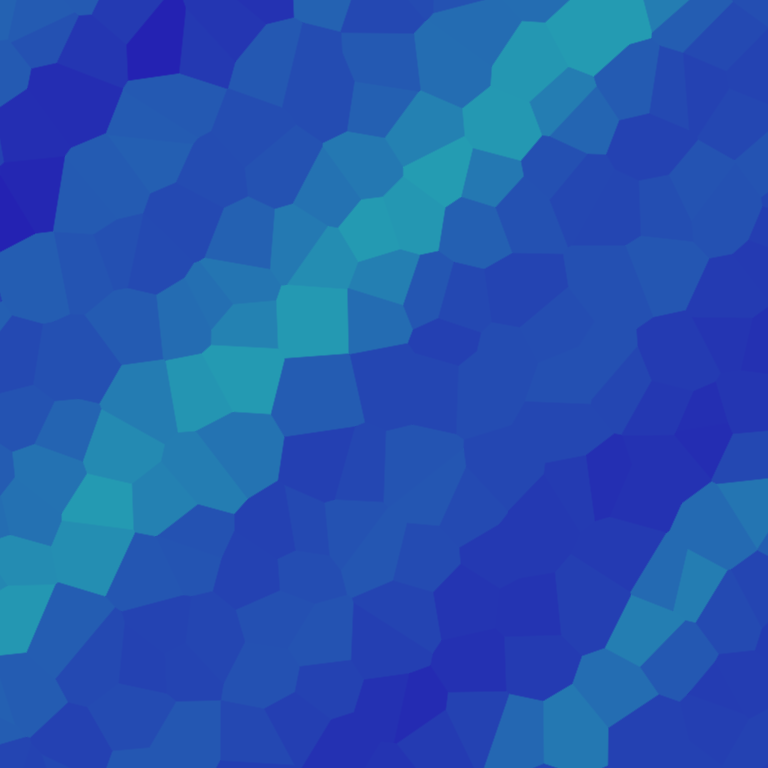
Reproduce this background procedurally as a three.js fragment shader.

```glsl
// Mosaic of flat cells coloured by soft diagonal bands of teal and deep blue.
varying vec2 vUv;

#define CELL_COUNT 13.5   // cells across the canvas
#define JITTER 0.98       // how far sites stray inside their grid squares
#define EDGE_WIDTH 0.0012 // softness of the cell edges, in canvas units
#define TINT_SPREAD 0.03  // random tint of each cell
#define BASE_GREEN 0.25   // green level between the bands
#define RED_LEVEL 0.14
#define BLUE_LEVEL 0.70

vec2 hash2(vec2 p) {
  vec2 q = vec2(dot(p, vec2(127.1, 311.7)), dot(p, vec2(269.5, 183.3)));
  return fract(sin(q) * 43758.5);
}

// Soft ridge centred on one diagonal
float band(float diagonal, float center, float width) {
  float t = (diagonal - center) / width;
  return exp(-t * t);
}

// Green level across the diagonal, from lower right to upper left
float bandField(vec2 p) {
  float d = p.y - p.x;
  float green = BASE_GREEN;
  green += 0.25 * band(d, -0.67, 0.065);
  green -= 0.07 * band(d, -0.45, 0.080);
  green += 0.08 * band(d, -0.20, 0.100);
  green += 0.35 * band(d,  0.20, 0.120);
  green += 0.09 * band(d,  0.37, 0.090);
  green += 0.13 * band(d,  0.60, 0.080);
  green -= 0.13 * band(d,  0.74, 0.075);
  green += 0.20 * band(d,  0.97, 0.070);
  return green;
}

// Flat colour of the cell that grows from a site
vec3 cellColor(vec2 site) {
  float tint = (hash2(floor(site) + 41.0).x - 0.5) * TINT_SPREAD;
  float green = clamp(bandField(site / CELL_COUNT) + tint, 0.12, 0.62);
  return vec3(RED_LEVEL, green, BLUE_LEVEL);
}

void main() {
  vec2 p = vUv * CELL_COUNT;
  vec2 home = floor(p);

  // Find the two nearest sites
  vec2 nearest = home;
  vec2 second = home;
  float nearestSq = 100.0;
  float secondSq = 100.0;
  for (int j = -2; j <= 2; j++) {
    for (int i = -2; i <= 2; i++) {
      vec2 square = home + vec2(float(i), float(j));
      vec2 site = square + 0.5 + JITTER * (hash2(square) - 0.5);
      vec2 offset = site - p;
      float distSq = dot(offset, offset);
      if (distSq < nearestSq) {
        second = nearest;
        secondSq = nearestSq;
        nearest = site;
        nearestSq = distSq;
      } else if (distSq < secondSq) {
        second = site;
        secondSq = distSq;
      }
    }
  }

  // Distance to the shared edge, used to blend the two cells
  float gap = max(length(second - nearest), 0.0001);
  float edge = (secondSq - nearestSq) / (2.0 * gap * CELL_COUNT);
  float blend = 0.5 - 0.5 * smoothstep(0.0, EDGE_WIDTH, edge);
  vec3 color = mix(cellColor(nearest), cellColor(second), blend);
  gl_FragColor = vec4(color, 1.0);
}
```
